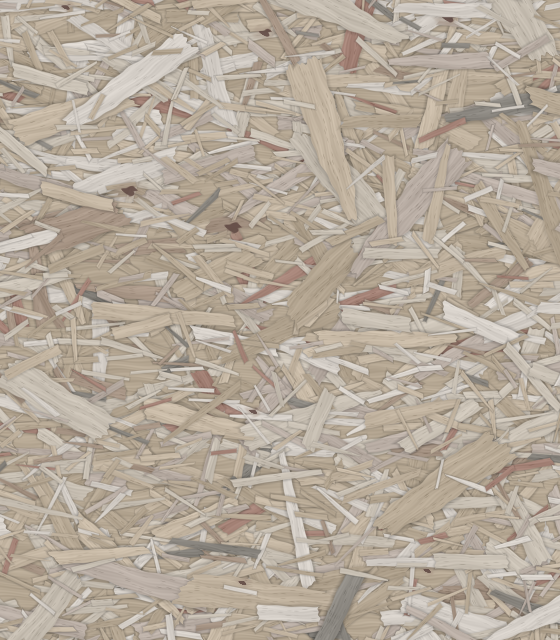
Write a WebGL 1 fragment shader that draws this texture.

```glsl
precision highp float;
uniform vec2 u_resolution;

// Wood colours
const vec3 TAN = vec3(0.750, 0.695, 0.620);
const vec3 CREAM = vec3(0.770, 0.738, 0.690);
const vec3 STRAW = vec3(0.695, 0.640, 0.562);
const vec3 DUSTY = vec3(0.710, 0.665, 0.630);
const vec3 PALE = vec3(0.815, 0.792, 0.765);
const vec3 UMBER = vec3(0.630, 0.560, 0.500);
const vec3 ROSE = vec3(0.630, 0.500, 0.455);
const vec3 SLATE = vec3(0.525, 0.510, 0.485);
const vec3 KNOT = vec3(0.360, 0.270, 0.250);

// Tuning
const float GAIN = 1.02;
const float SHADOW = 0.17;
const float GRAIN = 0.016;
const float PORES = 0.075;
const float TONE_SPREAD = 0.045;
const float KNOT_CELL = 0.27;
const float KNOT_SHARE = 0.35;

vec4 hash4(vec2 p) {
  vec4 h = fract(p.xyxy * vec4(0.1031, 0.1030, 0.0973, 0.1099));
  h += dot(h, h.wzxy + 33.33);
  return fract((h.xxyz + h.yzzw) * h.zywx);
}

// Picks a wood colour by its share of the flakes
vec3 woodColour(float h) {
  vec3 c = mix(TAN, CREAM, step(0.25, h));
  c = mix(c, STRAW, step(0.48, h));
  c = mix(c, DUSTY, step(0.65, h));
  c = mix(c, PALE, step(0.76, h));
  c = mix(c, UMBER, step(0.90, h));
  c = mix(c, ROSE, step(0.945, h));
  return mix(c, SLATE, step(0.98, h));
}

// Short dark pores: cellular noise stretched along the fibres
float pores(vec2 q, float phase) {
  vec2 g = q * vec2(75.0, 300.0) + phase * 91.0;
  vec4 h = hash4(floor(g) + 400.0);
  vec2 d = (fract(g) - 0.3 - 0.4 * h.xy) / vec2(0.5, 0.4);
  return step(0.6, h.z) * h.w * smoothstep(1.0, 0.2, length(d));
}

// Fibres: warped layered sines, fine across and slow along the flake
float fibres(vec2 q, float phase) {
  float y = q.y + 0.0022 * sin(q.x * 31.0 + phase * 40.0)
          + 0.0014 * sin(q.x * 77.0 + q.y * 140.0);
  float s = sin(y * 390.0 + phase * 57.0);
  s += 0.8 * sin(y * 830.0 + 1.7 * s + q.x * 19.0);
  s += 0.6 * sin(y * 1370.0 - q.x * 34.0 + phase * 23.0);
  return s + 0.7 * sin(q.x * 47.0 + y * 90.0 + phase * 31.0);
}

// Signed distance to a split flake with slanted, ragged ends
float flakeDistance(vec2 q, vec2 size, vec4 h) {
  float along = clamp(0.5 + 0.5 * q.x / size.x, 0.0, 1.0);
  along = mix(along, 1.0 - along, step(0.5, h.x));
  float rag = 0.13 * sin(q.y * 210.0 + h.y * 50.0)
            + 0.08 * sin(q.y * 610.0 + h.z * 70.0);
  float slant = (h.y - 0.5) * 1.4;
  float ends = abs(q.x + slant * q.y + rag * size.y) - size.x;
  float taper = 1.0 - 0.85 * h.z * h.z * along * along;
  float wave = 0.07 * sin(q.x * 55.0 + h.w * 40.0)
             + 0.04 * sin(q.x * 170.0 + h.x * 60.0);
  float sides = abs(q.y + wave * size.y) - size.y * taper;
  return max(ends, sides);
}

// Paints one scattered layer of flakes over the colour below
void flakeLayer(inout vec3 colour, vec2 p, float cell, float slim,
                float share, float seed) {
  float edge = 0.8 / u_resolution.y;
  vec2 home = floor(p / cell);
  for (int j = -1; j <= 1; j++) {
    for (int i = -1; i <= 1; i++) {
      vec2 id = home + vec2(float(i), float(j));
      vec4 a = hash4(id + seed * 17.3 + 50.0);
      vec4 b = hash4(id + seed * 29.7 + 211.0);
      if (a.w > share) continue;
      float turn = a.z * 2.0 - 1.0;
      float angle = 0.68 * turn + 0.85 * pow(abs(turn), 5.0) * sign(turn);
      vec2 dir = vec2(cos(angle), sin(angle));
      vec2 r = p - (id + 0.15 + 0.7 * a.xy) * cell;
      vec2 q = vec2(dot(r, dir), dot(r, vec2(-dir.y, dir.x)));
      vec2 size = cell * vec2(mix(0.45, 0.88, b.x), slim * mix(0.4, 1.0, b.y));
      float d = flakeDistance(q, size, b.zwxy);
      float reach = 0.0015 + 0.04 * cell;
      if (d > reach) continue;
      float shade = 1.0 - smoothstep(-edge, reach, d);
      colour *= 1.0 - SHADOW * shade * (0.5 + b.w);
      vec3 wood = woodColour(b.z) + TONE_SPREAD * (b.w - 0.5);
      wood += GRAIN * fibres(q, b.w) + 0.012 * q.y / size.y;
      wood -= PORES * pores(q, b.w);
      colour = mix(colour, wood, smoothstep(edge, -edge, d));
    }
  }
}

// Rare dark knots with a soft brown halo
void knots(inout vec3 colour, vec2 p) {
  vec2 id = floor(p / KNOT_CELL);
  vec4 h = hash4(id + 73.0);
  vec2 q = p - (id + 0.25 + 0.5 * h.xy) * KNOT_CELL;
  float d = length(q * vec2(0.8, 1.2)) + 0.002 * sin(q.x * 310.0 + 3.0 * sin(q.y * 260.0));
  float present = step(h.z, KNOT_SHARE);
  float core = mix(0.004, 0.011, h.w);
  colour = mix(colour, UMBER, 0.45 * present * smoothstep(core * 2.6, core, d));
  colour = mix(colour, KNOT, 0.85 * present * smoothstep(core, core * 0.65, d));
}

void main() {
  vec2 p = gl_FragCoord.xy / u_resolution.y;
  vec3 colour = STRAW + GRAIN * fibres(p, 0.3);
  // Packed bed, then loose strands, then broad flakes and slivers
  flakeLayer(colour, p, 0.100, 0.20, 1.00, 1.0);
  flakeLayer(colour, p, 0.070, 0.20, 1.00, 2.0);
  flakeLayer(colour, p, 0.085, 0.17, 1.00, 3.0);
  flakeLayer(colour, p, 0.050, 0.14, 0.90, 4.0);
  flakeLayer(colour, p, 0.130, 0.16, 0.75, 5.0);
  flakeLayer(colour, p, 0.060, 0.10, 0.70, 6.0);
  flakeLayer(colour, p, 0.036, 0.13, 0.40, 7.0);
  flakeLayer(colour, p, 0.150, 0.22, 0.42, 8.0);
  knots(colour, p);
  flakeLayer(colour, p, 0.095, 0.14, 0.35, 9.0);
  flakeLayer(colour, p, 0.045, 0.10, 0.28, 10.0);
  gl_FragColor = vec4(clamp(colour * GAIN, 0.0, 1.0), 1.0);
}
```
